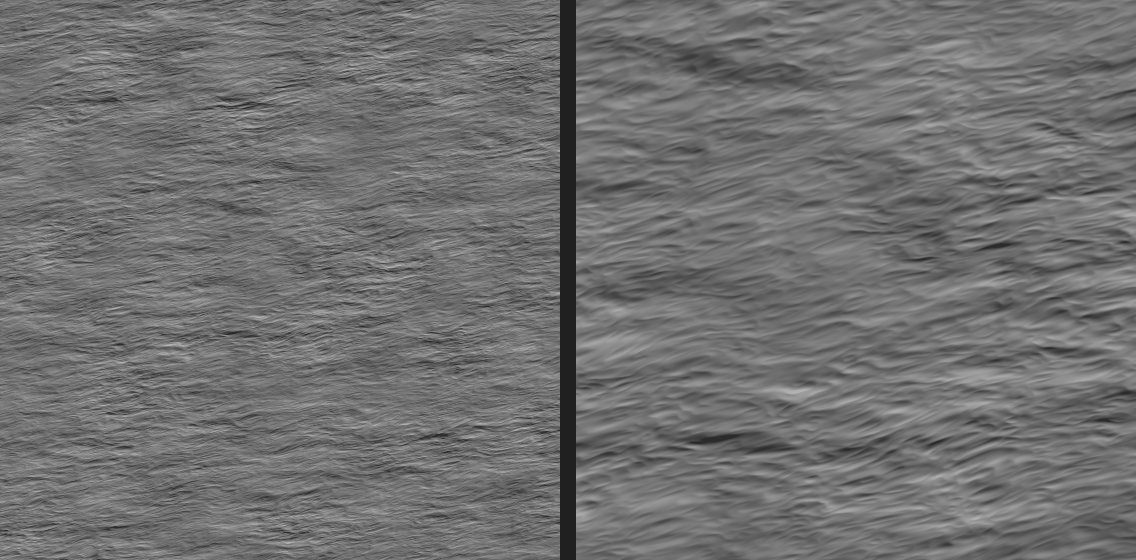
Left: the whole. Right: its middle third, enlarged.
This texture is drawn by a three.js fragment shader. Its source:

```glsl
// Grey, wind-rippled sea surface: long slanting wavelets lit from above.
varying vec2 vUv;

const float MEAN_GREY = 0.447;
const float CONTRAST = 1.34;
const int WAVE_LAYERS = 4;

// Random unit vector for a lattice cell
vec2 cellGradient(vec2 cell) {
  vec3 p = fract(vec3(cell.xyx) * vec3(0.1031, 0.1030, 0.0973));
  p += dot(p, p.yzx + 33.33);
  float angle = 6.28318 * fract((p.x + p.y) * p.z);
  return vec2(cos(angle), sin(angle));
}

// Gradient noise, roughly -0.7 to 0.7
float gradientNoise(vec2 p) {
  vec2 cell = floor(p);
  vec2 f = p - cell;
  vec2 blend = f * f * f * (f * (f * 6.0 - 15.0) + 10.0);
  float a = dot(cellGradient(cell), f);
  float b = dot(cellGradient(cell + vec2(1.0, 0.0)), f - vec2(1.0, 0.0));
  float c = dot(cellGradient(cell + vec2(0.0, 1.0)), f - vec2(0.0, 1.0));
  float d = dot(cellGradient(cell + vec2(1.0, 1.0)), f - vec2(1.0, 1.0));
  return mix(mix(a, b, blend.x), mix(c, d, blend.x), blend.y);
}

// Shears the plane so that horizontal streaks climb to the right
vec2 slant(vec2 p, float tilt) {
  return vec2(p.x, p.y - tilt * p.x);
}

// Wave height with pointed crests, in units of one wavelet
float crestHeight(vec2 p) {
  float n = 0.77 * gradientNoise(p)
          + 0.46 * gradientNoise(slant(p, 0.35) * 1.37 + 17.3);
  return -sqrt(n * n + 0.004);
}

// Brightness of the wave face: positive on its upper side
float faceLight(vec2 p) {
  vec2 reach = vec2(0.02, 0.085);
  return (crestHeight(p - reach) - crestHeight(p + reach)) / (2.0 * reach.y);
}

// Bends the streaks gently so that no row runs straight
vec2 undulate(vec2 p) {
  float broad = gradientNoise(p * vec2(9.0, 14.0) + 5.2);
  float small = gradientNoise(p * vec2(24.0, 42.0) + 61.7);
  return p + vec2(0.012 * small, 0.008 * broad + 0.004 * small);
}

// Sum of wave layers from swell to fine ripples
float waveLight(vec2 p) {
  vec2 wavelet = vec2(0.11, 0.028);
  float light = 0.0;
  for (int i = 0; i < WAVE_LAYERS; i++) {
    float layer = float(i);
    float tilt = 0.06 + 0.035 * layer;
    float strength = 0.055 - 0.009 * abs(layer - 1.7);
    vec2 q = slant(p, tilt) / wavelet + 41.7 * (layer + 1.0);
    light += strength * faceLight(q);
    wavelet *= vec2(0.52, 0.57);
  }
  return light;
}

void main() {
  vec2 p = undulate(vUv);

  // Gusts make some areas choppier than others
  float chop = 1.0 + 0.75 * gradientNoise(slant(vUv, 0.1) * vec2(5.0, 9.0) + 8.4);

  // Broad dark troughs and pale flats
  float trough = gradientNoise(slant(p, 0.05) * vec2(8.0, 30.0) + 23.1);

  // Shadows run a little deeper than highlights
  float light = CONTRAST * chop * waveLight(p) + 0.11 * trough;
  light -= 0.9 * light * abs(light) * step(light, 0.0) * -1.0;

  float grey = MEAN_GREY + light;
  gl_FragColor = vec4(vec3(clamp(grey, 0.17, 0.7)), 1.0);
}
```
